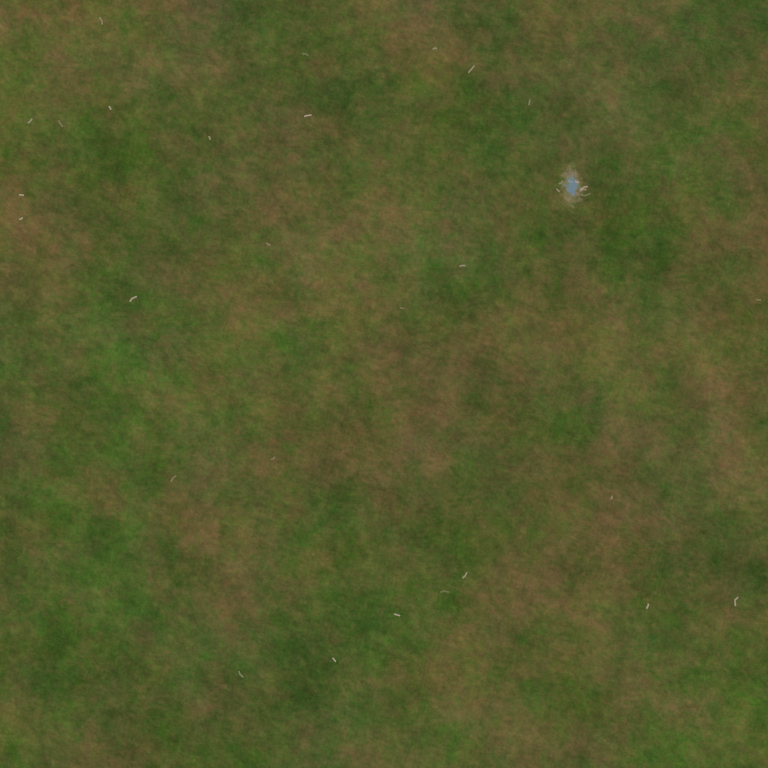
A Shadertoy shader for this texture:

```glsl
#define PATCH_SCALE 7.0
#define PATCH_CONTRAST 2.35
#define SHADE_AMOUNT 0.62
#define GRAIN_AMOUNT 0.14
#define FLECK_COUNT 34
#define FLECK_WIDTH 0.0008
#define GRASS_GREEN vec3(0.250, 0.350, 0.136)
#define BARE_BROWN vec3(0.432, 0.358, 0.226)
#define OLIVE_TINT vec3(0.018, 0.012, -0.016)
#define FLECK_PALE vec3(0.70, 0.61, 0.58)
#define STONE_BLUE vec3(0.42, 0.52, 0.60)
#define STONE_POS vec2(0.745, 0.758)

float hash(vec2 p) {
    return fract(sin(dot(p, vec2(127.1, 311.7))) * 43758.545);
}

float noise(vec2 p) {
    vec2 cell = floor(p), f = fract(p);
    f = f * f * (3.0 - 2.0 * f);
    float low = mix(hash(cell), hash(cell + vec2(1, 0)), f.x);
    float high = mix(hash(cell + vec2(0, 1)), hash(cell + vec2(1, 1)), f.x);
    return mix(low, high, f.y);
}

// Layered noise, turned at each octave to hide the lattice
float fbm(vec2 p, int octaves, float gain) {
    float sum = 0.0, total = 0.0, weight = 1.0;
    for (int i = 0; i < octaves; i++) {
        sum += weight * noise(p);
        total += weight;
        weight *= gain;
        p = mat2(1.6, 1.2, -1.2, 1.6) * p + 17.3;
    }
    return sum / total;
}

float segmentDistance(vec2 p, vec2 a, vec2 b) {
    vec2 ab = b - a, ap = p - a;
    return length(ap - ab * clamp(dot(ap, ab) / dot(ab, ab), 0.0, 1.0));
}

vec2 direction(float angle) {
    return vec2(cos(angle), sin(angle));
}

// Grass and bare earth
vec3 turf(vec2 uv) {
    vec2 warp = vec2(noise(uv * 30.0), noise(uv * 30.0 + 40.0)) - 0.5;
    vec2 p = uv + 0.008 * warp;
    float bare = fbm(p * PATCH_SCALE + 3.0, 7, 0.90);
    bare = clamp(0.49 + PATCH_CONTRAST * (bare - 0.5), 0.0, 1.0);
    vec3 color = mix(GRASS_GREEN, BARE_BROWN, bare);
    color += OLIVE_TINT * 2.0 * (fbm(p * 7.0 + 60.0, 5, 0.8) - 0.5);

    // Mottled shading, deeper where grass is thick
    float shade = fbm(p * 7.5 + 90.0, 7, 0.90) - 0.5;
    color *= 1.0 + SHADE_AMOUNT * mix(1.15, 0.65, bare) * shade;

    // Short blades leaning with the slope
    vec2 lean = mat2(0.86, 0.5, -0.5, 0.86) * uv;
    float blades = fbm(lean * vec2(85.0, 130.0), 3, 0.9) - 0.5;
    return color * (1.0 + GRAIN_AMOUNT * 2.0 * blades);
}

// Bent twigs and straws, the first few gathered around the stone
vec3 addFlecks(vec3 color, vec2 uv, float pixel) {
    for (int i = 0; i < FLECK_COUNT; i++) {
        float id = float(i);
        vec2 middle = vec2(hash(vec2(id, 1.7)), hash(vec2(id, 5.3)));
        if (i < 7) middle = STONE_POS + 0.038 * (middle - 0.5);
        float angle = 6.283 * hash(vec2(id, 8.1));
        float size = mix(0.002, 0.007, pow(hash(vec2(id, 2.9)), 2.0));
        vec2 start = middle + size * direction(angle);
        vec2 end = middle + 0.7 * size * direction(angle + 2.2 + 1.5 * hash(vec2(id, 4.4)));
        float d = min(segmentDistance(uv, start, middle), segmentDistance(uv, middle, end));
        float cover = 1.0 - smoothstep(-0.5 * pixel, pixel, d - FLECK_WIDTH);
        color = mix(color, FLECK_PALE, cover * mix(0.3, 0.9, hash(vec2(id, 6.6))));
    }
    return color;
}

// One weathered stone with a dusty rim
vec3 addStone(vec3 color, vec2 uv) {
    vec2 p = (uv - STONE_POS) / vec2(0.011, 0.018);
    float r = length(p) + 1.3 * (fbm(uv * 150.0, 3, 0.8) - 0.5);
    color = mix(color, FLECK_PALE, 0.4 * (1.0 - smoothstep(0.7, 1.7, r)));
    return mix(color, STONE_BLUE, 0.8 * (1.0 - smoothstep(0.4, 0.8, r)));
}

void mainImage(out vec4 fragColor, in vec2 fragCoord) {
    vec2 uv = fragCoord / iResolution.y;
    vec3 color = turf(uv);
    color = addStone(color, uv);
    color = addFlecks(color, uv, 1.0 / iResolution.y);
    fragColor = vec4(color, 1.0);
}
```
